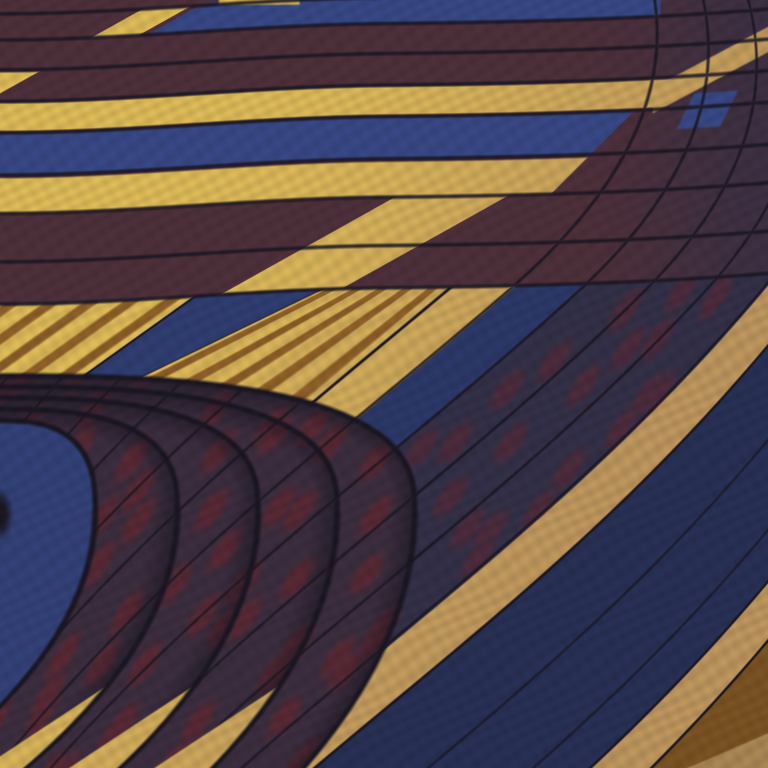
Reproduce this pattern procedurally as a three.js fragment shader.

```glsl
// Woven panel: bowed rows at the top, sweeping arcs at the right and nested
// rings at the lower left. Three warped coordinates (row, arc, ring) carry
// the bands and seams; cellular noise and layered sines give the cloth.
varying vec2 vUv;

const vec3 INK    = vec3(0.10, 0.085, 0.13);
const vec3 DUSK   = vec3(0.19, 0.18, 0.27);
const vec3 PLUM   = vec3(0.29, 0.18, 0.22);
const vec3 BLUE   = vec3(0.21, 0.27, 0.50);
const vec3 NAVY   = vec3(0.15, 0.18, 0.32);
const vec3 GOLD   = vec3(0.83, 0.70, 0.33);
const vec3 SAND   = vec3(0.71, 0.56, 0.35);
const vec3 BROWN  = vec3(0.46, 0.31, 0.13);
const vec3 RED    = vec3(0.40, 0.14, 0.17);
const float SOFT  = 0.0022;      // edge softness
const float SEAM  = 0.0024;      // half width of a seam
const float ARC_STEP = 0.082;    // spacing of the arc seams
const float HORIZON = 0.604;     // lowest row

float fill(float d) { return smoothstep(-SOFT, SOFT, d); }
float band(float x, float a, float b) { return fill(x - a) * fill(b - x); }
float seam(float d) { return 1.0 - smoothstep(SEAM - SOFT, SEAM + SOFT, abs(d)); }

vec2 hash2(vec2 p) {
  return fract(sin(vec2(dot(p, vec2(127.1, 311.7)), dot(p, vec2(269.5, 183.3)))) * 4375.5);
}

// Cellular noise: distance to the nearest scattered point
float cells(vec2 p) {
  float nearest = 1.0;
  for (int j = -1; j <= 1; j++) {
    for (int i = -1; i <= 1; i++) {
      vec2 o = vec2(float(i), float(j));
      nearest = min(nearest, length(o + hash2(floor(p) + o) - fract(p)));
    }
  }
  return nearest;
}

// Signed distance to a ring: flattened dome above, leaning curve below
float ring(vec2 p, float r) {
  float dy = p.y - 0.335;
  if (dy < 0.0) return (p.x - r + (2.1 - 1.5 * r) * dy * dy) * 0.87;
  float n = 2.7;
  vec2 size = vec2(r, 0.10 + 0.14 * r);
  vec2 q = max(vec2(p.x, dy), 0.0001) / size;
  float v = pow(pow(q.x, n) + pow(q.y, n), 1.0 / n);
  return (v - 1.0) / length(pow(q / v, vec2(n - 1.0)) / size);
}

// Seams of the bowed rows
float rowSeams(float v) {
  float m = seam(v - HORIZON) + seam(v - 0.659) + seam(v - 0.722);
  m += seam(v - 0.772) + seam(v - 0.827) + seam(v - 0.868);
  return min(m + seam(v - 0.909) + seam(v - 0.948) + seam(v - 0.982), 1.0);
}

void main() {
  vec2 p = vUv;

  // Warped coordinates
  float row = p.y - 0.02 * smoothstep(0.0, 0.5, p.x) - 0.02 * pow(p.x, 4.0);
  float lift = max(p.y - 0.62, 0.0);
  float u = p.x + 1.25 * lift * lift - 0.508;
  float arc = p.y - 0.83 * u - 0.5 * u * u * u;
  float slant = p.x - (p.y - 0.613) * 1.79;
  float above = fill(row - HORIZON);
  float arcSeam = seam((fract(arc / ARC_STEP + 0.5) - 0.5) * ARC_STEP);

  // Cloth: mottled patches and fine slanted threads
  float patchy = cells(vec2(arc * 16.0, p.x * 13.0));
  float redSpot = 1.0 - smoothstep(0.14, 0.42, patchy);
  float thread = sin(slant * 190.0 + 2.0 * sin(p.y * 47.0)) + 0.6 * sin(p.x * 310.0 + p.y * 173.0);
  vec3 gold = mix(GOLD, SAND, smoothstep(0.35, 1.25, p.x + 0.6 * (1.0 - p.y)));

  // Dark sweep on the right, plum rows above
  vec3 col = mix(DUSK, RED, redSpot * 0.45 * fill(0.41 - arc));
  col = mix(col, BLUE * 0.78, band(arc, 0.41, 0.49));
  col = mix(col, mix(PLUM, DUSK, smoothstep(0.75, 1.0, p.x) * 0.6), above);

  // Rows: blue strips, gold bars and slanted gold steps
  float rowEnd = fill(0.71 + (p.y - 0.74) - p.x);
  col = mix(col, BLUE, band(row, 0.772, 0.827) * rowEnd);
  col = mix(col, BLUE, band(row, 0.948, 0.985) * fill(slant + 0.42) * fill(0.86 - p.x));
  col = mix(col, BLUE, band(row, 0.80, 0.845) * band(p.x - p.y * 0.5, 0.465, 0.52));
  float bars = band(row, 0.722, 0.768) * rowEnd;
  bars += band(row, 0.829, 0.866) * fill(0.807 + (p.y - 0.835) * 2.0 - p.x);
  bars += band(row, HORIZON, 0.722) * band(slant, 0.281, 0.425);
  bars += band(row, 0.948, 0.982) * band(slant, -0.486, -0.43);
  bars += band(row, 0.873, 0.906) * fill(-0.475 - slant);
  bars += band(p.y - 0.53 * p.x, 0.402, 0.435) * fill(p.x - 0.85);
  bars += fill(p.y - 0.994) * band(p.x, 0.285, 0.39);
  col = mix(col, gold, min(bars, 1.0));

  // Fanned panels under the rows
  float drop = 0.609 - p.y;
  float fanLeft = 0.39 - drop * 2.06;
  float fan = (p.x - fanLeft) / (0.566 - drop * 1.11 - fanLeft);
  float wing = 0.247 - drop * 1.4 - p.x;
  float below = 1.0 - above;
  col = mix(col, BLUE * 0.85, below * fill(arc - 0.56));
  vec3 fanCol = mix(gold, BROWN * 1.15, smoothstep(-0.1, 0.8, sin(fan * 31.4 - 0.8)));
  vec3 wingCol = mix(gold, BROWN * 1.15, smoothstep(-0.1, 0.8, sin(wing * 125.0 - 1.5)));
  col = mix(col, fanCol, below * fill(p.x - fanLeft) * fill(arc - 0.56));
  col = mix(col, wingCol, below * fill(wing));
  col = mix(col, gold, below * band(arc, 0.49, 0.56));
  col = mix(col, INK, below * max(seam(arc - 0.56), max(seam(wing), seam(p.x - fanLeft) * 0.6)));
  col = mix(col, INK, 0.85 * max(rowSeams(row), arcSeam * band(arc, 0.15, 0.5)));

  // Broad outer arcs
  col = mix(col, NAVY, fill(0.082 - arc));
  col = mix(col, gold, band(arc, 0.082, 0.16) + band(arc, -0.302, -0.225));
  col = mix(col, BROWN, fill(-0.302 - arc));
  col = mix(col, SAND * 0.9, fill(0.045 - p.y - (1.0 - p.x) * 0.43));
  col = mix(col, INK, max(max(seam(arc - 0.082), seam(arc + 0.225)), seam(arc + 0.302)));
  col = mix(col, INK, 0.7 * max(seam(arc + 0.041), seam(arc + 0.158)));

  // Nested rings, drawn from the outside in, with gold tips
  for (int i = 0; i < 5; i++) {
    float k = float(i);
    float r = 0.54 - 0.1 * k - 0.001 * k * k;
    float d = ring(p, r);
    float inside = fill(-d);
    vec3 cloth = mix(mix(DUSK, PLUM, 0.45) * 0.95, RED, redSpot * 0.6);
    cloth = mix(cloth, INK, arcSeam * 0.75);
    cloth = mix(cloth, INK, 0.5 * smoothstep(-0.035, 0.0, d));
    if (i == 4) cloth = mix(BLUE * 0.9, INK, 1.0 - smoothstep(0.005, 0.02, length((p - vec2(0.0, 0.33)) * vec2(1.0, 0.5))));
    col = mix(col, cloth, inside);
    float tip = r - (2.1 - 1.5 * r) * 0.0515;
    float wedge = fill(0.108 + 0.66 * (p.x - tip) - p.y) * inside;
    if (i > 0 && i < 4) col = mix(col, gold, wedge);
    col = mix(col, INK, seam(d * 0.7));
  }

  gl_FragColor = vec4(col * (1.0 + 0.035 * thread), 1.0);
}
```
